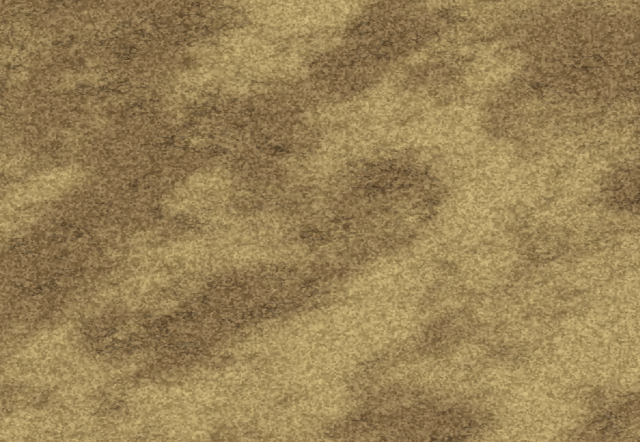
This texture is drawn by a Shadertoy shader. Its source:

```glsl
const vec3 BROWN = vec3(0.525, 0.427, 0.283);
const vec3 OCHRE = vec3(0.698, 0.607, 0.398);
const vec3 GRAIN_TINT = vec3(1.0, 0.99, 0.84);

// Random jitter (xy) and value (z) of a cell
vec3 hashCell(vec2 cell) {
    vec3 q = fract(cell.xyx * vec3(0.1031, 0.1030, 0.0973));
    q += dot(q, q.yxz + 33.33);
    return fract((q.xxy + q.yzz) * q.zyx);
}

// Cellular noise: random cell values blended by distance to cell points
float softCells(vec2 p) {
    vec2 cell = floor(p);
    float total = 0.0, weights = 0.0;
    for (int y = -1; y <= 1; y++) {
        for (int x = -1; x <= 1; x++) {
            vec2 neighbour = cell + vec2(x, y);
            vec3 rnd = hashCell(neighbour);
            vec2 d = neighbour + rnd.xy - p;
            float w = exp(-5.0 * dot(d, d));
            total += w * rnd.z;
            weights += w;
        }
    }
    return total / weights;
}

float layeredCells(vec2 p, int layers, float gain) {
    float sum = 0.0, norm = 0.0, amp = 1.0;
    for (int i = 0; i < layers; i++) {
        sum += amp * softCells(p);
        norm += amp;
        amp *= gain;
        p = p * 2.03 + vec2(17.3, 41.7);
    }
    return sum / norm;
}

vec2 rotate(vec2 p, float angle) {
    float c = cos(angle), s = sin(angle);
    return vec2(c * p.x + s * p.y, c * p.y - s * p.x);
}

// Layered sines that bend the drifts
vec2 bend(vec2 p, float amount) {
    return p + amount * (sin(p.yx * vec2(9.0, 7.0) + vec2(0.7, 2.1))
                 + 0.5 * sin(p.yx * vec2(21.0, 17.0) + vec2(4.0, 1.3)));
}

// Slanted drifts with ragged, nearly level edges: 0 is brown, 1 is ochre
float drifts(vec2 p) {
    vec2 slanted = rotate(bend(p, 0.025), 0.42);
    float broad = layeredCells(slanted * vec2(2.7, 6.2) + 31.0, 3, 0.5);
    float ragged = layeredCells(rotate(p, 0.15) * vec2(10.0, 20.0) + 7.0, 4, 0.65);
    return smoothstep(0.26, 0.72, broad + 0.50 * (ragged - 0.5));
}

// Short broken wrinkles along the level lines of stretched noise
float wrinkles(vec2 p) {
    float level = layeredCells(rotate(p, 0.05) * vec2(26.0, 52.0) + 53.0, 3, 0.6);
    float line = 1.0 - smoothstep(0.0, 0.10, abs(level - 0.47));
    float gaps = smoothstep(0.35, 0.75, softCells(p * vec2(15.0, 26.0) + 80.0));
    return line * gaps;
}

float grain(vec2 p) {
    float fine = softCells(p * vec2(205.0, 245.0) + 11.0) - 0.5;
    float coarse = softCells(p * vec2(85.0, 130.0) + 5.0) - 0.5;
    return 0.72 * fine + 0.28 * coarse;
}

void mainImage(out vec4 fragColor, in vec2 fragCoord) {
    vec2 p = fragCoord / iResolution.y;

    float ochreShare = drifts(p);
    vec3 colour = mix(BROWN, OCHRE, ochreShare);

    // Wrinkles fade out on the pale drifts
    colour *= 1.0 - 0.22 * wrinkles(p) * (1.0 - 0.85 * ochreShare);
    colour += 0.28 * grain(p) * GRAIN_TINT;

    fragColor = vec4(clamp(colour, 0.0, 1.0), 1.0);
}
```
